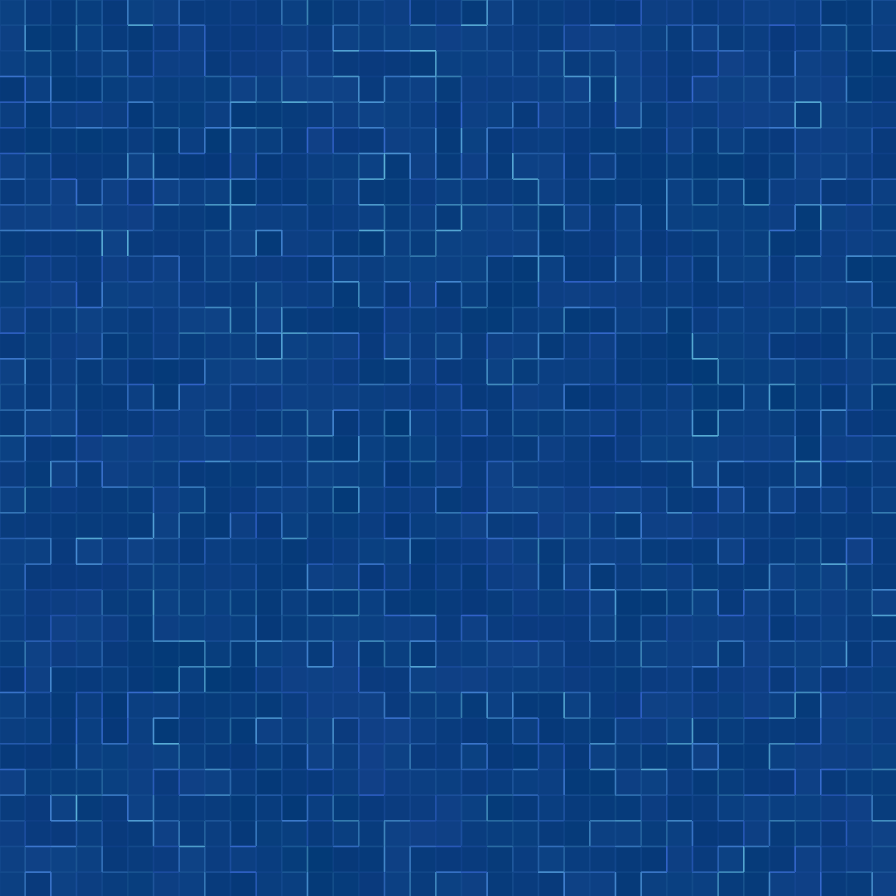
Reproduce this pattern procedurally as a WebGL 2 fragment shader.

```glsl
#version 300 es
precision highp float;

#define CELLS 34.91          // repeats across and down
#define GRID_SHIFT 0.02      // grid offset, in cells
#define LINE_WIDTH 0.062     // in cells
#define FAINT_LINE 0.08      // opacity between equal cells
#define STRONG_LINE 0.68     // opacity added between unlike cells
#define FILL_DARK vec3(0.022, 0.222, 0.472)
#define FILL_LIGHT vec3(0.056, 0.258, 0.525)
#define FILL_VIOLET vec3(0.012, -0.006, 0.008)
#define LINE_VIOLET vec3(0.27, 0.46, 0.94)
#define LINE_CYAN vec3(0.42, 0.78, 0.92)

uniform vec2 u_resolution;
out vec4 fragColor;

vec2 hash2(vec2 p) {
  vec3 q = fract(vec3(p.xyx) * vec3(0.1031, 0.1030, 0.0973));
  q += dot(q, q.yzx + 33.33);
  return fract((q.xx + q.yz) * q.zy);
}

// Gradient noise, roughly -0.7 to 0.7
float corner(vec2 lattice, vec2 offset) {
  return dot(hash2(lattice + 71.0) * 2.0 - 1.0, offset);
}

float gradientNoise(vec2 p) {
  vec2 i = floor(p), f = p - i, e = vec2(1.0, 0.0);
  vec2 u = f * f * f * (f * (f * 6.0 - 15.0) + 10.0);
  float low = mix(corner(i, f), corner(i + e.xy, f - e.xy), u.x);
  float high = mix(corner(i + e.yx, f - e.yx), corner(i + e.xx, f - e.xx), u.x);
  return mix(low, high, u.y);
}

// Per cell: x = shade, y = tint
vec2 cellTraits(vec2 cell) {
  vec2 h = hash2(cell + 17.0);
  return vec2(smoothstep(0.1, 0.9, h.x), h.y);
}

// Share of a pixel covered by a line at the given distance
float lineCoverage(float dist, float pixel) {
  float cover = (0.5 * LINE_WIDTH - abs(dist)) / pixel + 0.5;
  return clamp(cover, 0.0, min(1.0, LINE_WIDTH / pixel));
}

// Line between two cells, brighter the more their shades differ
vec4 edgeLine(vec2 cellA, vec2 cellB, float dist, float pixel) {
  vec2 a = cellTraits(cellA), b = cellTraits(cellB);
  float contrast = pow(abs(a.x - b.x), 1.5);
  float tint = 0.5 * (a.y + b.y);
  float glow = mix(0.75, 1.15, tint);
  float opacity = FAINT_LINE + STRONG_LINE * contrast * glow;
  vec3 color = mix(LINE_VIOLET, LINE_CYAN, smoothstep(0.15, 0.9, tint));
  return vec4(color, opacity * lineCoverage(dist, pixel));
}

void main() {
  // Cell coordinates counted from the upper left
  vec2 uv = gl_FragCoord.xy / u_resolution.y;
  vec2 p = vec2(uv.x, 1.0 - uv.y) * CELLS + GRID_SHIFT;
  float pixel = CELLS / u_resolution.y;
  vec2 cell = floor(p);

  // Cell fill with a slow drift in shade and hue
  vec2 traits = cellTraits(cell);
  float drift = gradientNoise(cell * 0.17);
  float shade = clamp(0.15 + 0.7 * traits.x + 0.5 * drift, 0.0, 1.0);
  vec3 color = mix(FILL_DARK, FILL_LIGHT, shade);
  color += FILL_VIOLET * (0.5 - traits.y + drift);

  // Nearest vertical and horizontal grid lines
  vec2 nearest = floor(p + 0.5);
  vec2 dist = p - nearest;
  vec2 right = vec2(nearest.x, cell.y), below = vec2(cell.x, nearest.y);
  vec4 vertical = edgeLine(right - vec2(1.0, 0.0), right, dist.x, pixel);
  vec4 horizontal = edgeLine(below - vec2(0.0, 1.0), below, dist.y, pixel);

  // The stronger line wins where two cross
  vec4 line = vertical.a > horizontal.a ? vertical : horizontal;
  fragColor = vec4(mix(color, line.rgb, line.a), 1.0);
}
```
